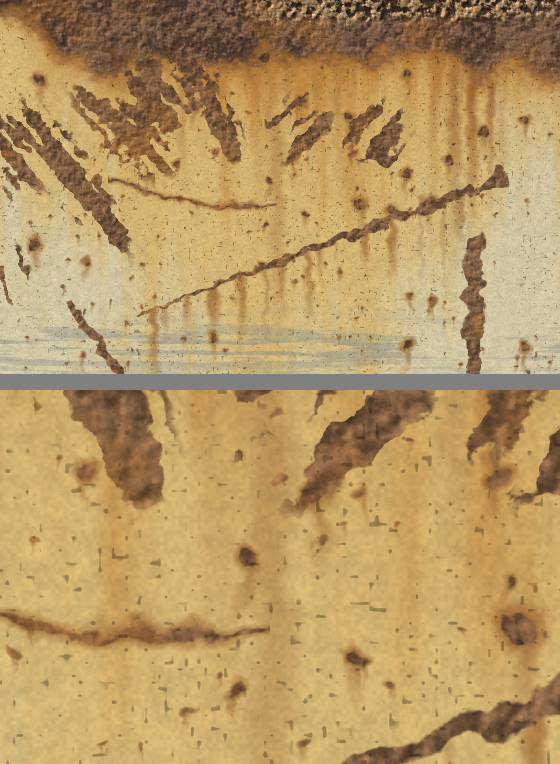
Top, the full canvas; bottom, a detail of the centre.
A WebGL 1 fragment shader for this texture:

```glsl
precision highp float;
uniform vec2 u_resolution;

const vec3 CREAM = vec3(0.82, 0.78, 0.64);
const vec3 YELLOW = vec3(0.83, 0.71, 0.45);
const vec3 OCHRE = vec3(0.75, 0.54, 0.26);
const vec3 STAIN = vec3(0.60, 0.39, 0.19);
const vec3 RUST = vec3(0.47, 0.35, 0.27);
const vec3 DARK = vec3(0.30, 0.22, 0.18);
const vec3 CRUST = vec3(0.60, 0.49, 0.35);
const vec3 BLUE_GREY = vec3(0.57, 0.58, 0.54);
const vec2 SLANT = vec2(0.64, -0.77);
const vec2 STEEP = vec2(0.3, -0.95);
const vec2 CUT_A = vec2(0.37, 0.16);
const vec2 CUT_B = vec2(1.25, 0.487);
const float WARP = 0.028;
const float GRAIN = 0.09;

float hash(vec2 p) {
  vec3 q = fract(p.xyx * 0.1031);
  q += dot(q, q.yzx + 33.33);
  return fract((q.x + q.y) * q.z);
}

float noise(vec2 p) {
  vec2 i = floor(p), f = fract(p);
  f *= f * (3.0 - 2.0 * f);
  return mix(mix(hash(i), hash(i + vec2(1, 0)), f.x),
             mix(hash(i + vec2(0, 1)), hash(i + 1.0), f.x), f.y);
}

float fbm(vec2 p) {
  float sum = 0.0, amp = 0.52;
  for (int i = 0; i < 5; i++) {
    sum += amp * noise(p);
    p = mat2(1.6, 1.2, -1.2, 1.6) * p + 17.3;
    amp *= 0.5;
  }
  return sum;
}

float bell(float x) { return exp(-x * x); }

// Lumpy stroke with a width at each end
float stroke(vec2 p, vec2 a, vec2 b, float wa, float wb) {
  float t = clamp(dot(p - a, b - a) / dot(b - a, b - a), 0.0, 1.0);
  float width = mix(wa, wb, t) * (0.35 + 1.3 * noise(p * 38.0));
  return 1.0 - smoothstep(-0.002, 0.003, length(p - mix(a, b, t)) - width);
}

// Parallel scrapes inside a soft ellipse
float scrapes(vec2 p, vec2 centre, vec2 dir, vec2 size, float chips) {
  vec2 d = p - centre;
  vec2 q = vec2(dot(d, dir), dot(d, vec2(-dir.y, dir.x)));
  float body = 1.0 - length(q / size);
  float streak = noise(q * vec2(7, 62) + centre * 91.0);
  return smoothstep(0.0, 0.13, min(body, 0.42) + 1.35 * streak + 0.9 * chips - 1.345)
       * smoothstep(-0.25, 0.1, body);
}

float drip(vec2 p, vec2 top, float len, float width) {
  float t = (top.y - p.y) / len;
  return (1.0 - smoothstep(0.1, 1.0, abs(p.x - top.x) / width))
       * smoothstep(-0.03, 0.04, t) * (1.0 - smoothstep(0.1, 1.0, t));
}

// Scattered spots: x is rust, y is stain
vec2 spots(vec2 p, float cell, float chance, float radius) {
  vec2 found = vec2(0.0);
  for (int k = 0; k < 9; k++) {
    vec2 c = floor(p / cell) + vec2(mod(float(k), 3.0), floor(float(k) / 3.0)) - 1.0;
    vec2 at = (c + 0.15 + 0.7 * vec2(hash(c), hash(c + 41.0))) * cell;
    float r = radius * mix(0.3, 1.0, hash(c + 77.0)), d = length(p - at);
    float halo = 0.7 - 0.7 * smoothstep(r, r * 2.2, d);
    vec2 spot = vec2(1.0 - smoothstep(r - 0.002, r + 0.002, d), max(halo, 0.6 * drip(p, at, r * 7.0, r * 1.2)));
    found = max(found, spot * step(hash(c + 5.7), chance));
  }
  return found;
}

void main() {
  vec2 p = gl_FragCoord.xy / u_resolution.y;
  vec2 w = p + WARP * (vec2(fbm(p * 34.0), fbm(p * 34.0 + 50.0)) - 0.5);
  float cloud = fbm(p * 4.0), fine = fbm(p * 75.0), chips = fbm(w * 42.0);
  float runs = fbm(p * vec2(30.0, 2.2));

  // Faded paint, warmer in the middle and toward the top
  float warm = 0.85 * bell((p.x - 0.76) / 0.52) + 0.95 * (p.y - 0.42) + 0.7 * cloud + 0.8 * runs - 0.75;
  vec3 color = mix(CREAM, YELLOW, smoothstep(0.0, 0.75, warm));
  float edge = 0.835 + 0.12 * bell(p.x * 6.7) - 0.035 * smoothstep(1.2, 1.5, p.x) + 0.03 * bell((p.x - 1.0) * 10.0);
  float halo = exp(-max(edge - p.y, 0.0) / 0.13) * smoothstep(0.0, 0.25, p.x);
  color = mix(color, OCHRE, clamp(halo * (1.6 * runs - 0.05) + 0.55 * smoothstep(0.85, 1.4, warm), 0.0, 1.0));
  float smear = smoothstep(0.6, 0.78, fbm(p * vec2(5, 70)) + 0.2 * cloud);
  color = mix(color, BLUE_GREY, 0.6 * smear * bell((p.y - 0.07) / 0.07));

  // Runs of stain under the band and the long cut
  float stain = 0.5 * drip(w, vec2(0.74, 0.7), 0.75, 0.03);
  for (int i = 0; i < 15; i++) {
    float k = float(i), a = hash(vec2(k, 3)), b = hash(vec2(k, 9));
    vec2 top = mix(CUT_A, CUT_B, (k + a) / 15.0);
    stain = max(stain, mix(0.3, 0.85, b) * drip(w, top, mix(0.07, 0.3, a), mix(0.01, 0.023, b)));
    top = vec2(0.45 + 0.06 * (k + b), 0.86);
    stain = max(stain, 0.5 * a * drip(w, top, mix(0.2, 0.6, b), 0.022));
    if (i < 3) stain = max(stain, 0.8 * drip(w, vec2(1.215 + 0.048 * k, 0.87), 0.65 - 0.08 * k, 0.03 - 0.006 * k));
  }
  stain *= 0.65 + 0.7 * runs;

  // Scraped patches
  float rust = scrapes(w, vec2(0.35, 0.69), SLANT, vec2(0.18, 0.12), chips);
  rust = max(rust, scrapes(w, vec2(0.19, 0.53), SLANT, vec2(0.25, 0.075), chips));
  rust = max(rust, scrapes(w, vec2(0.47, 0.79), SLANT, vec2(0.12, 0.09), chips));
  rust = max(rust, scrapes(w, vec2(0.0, 0.6), SLANT, vec2(0.14, 0.09), chips));
  rust = max(rust, scrapes(w, vec2(0.6, 0.66), STEEP, vec2(0.1, 0.045), chips));
  rust = max(rust, scrapes(w, vec2(0.79, 0.66), vec2(0.75, 0.66), vec2(0.1, 0.075), chips));
  rust = max(rust, scrapes(w, vec2(1.0, 0.64), vec2(0.6, 0.8), vec2(0.09, 0.1), chips));
  rust = max(rust, scrapes(w, vec2(0.03, 0.27), STEEP, vec2(0.09, 0.05), chips));

  // Single cuts, upright gash, thin arc and spots
  rust = max(rust, stroke(w, CUT_A, CUT_B, 0.003, 0.014));
  rust = max(rust, stroke(w, vec2(1.28, 0.485), vec2(1.335, 0.53), 0.008, 0.02));
  rust = max(rust, stroke(w, vec2(1.27, 0.35), vec2(1.26, -0.02), 0.02, 0.023));
  rust = max(rust, stroke(w, vec2(0.185, 0.19), vec2(0.32, 0.01), 0.009, 0.011));
  float dx = w.x - 0.66, span = step(0.29, p.x) * step(p.x, 0.74);
  float arc = abs(w.y - 0.449 - 0.55 * dx * dx) - 0.005 * noise(p * 50.0);
  vec2 marks = max(spots(w, 0.125, 0.42, 0.015), 0.8 * spots(w, 0.04, 0.24, 0.005));
  rust = max(rust, max(marks.x, span * (1.0 - smoothstep(-0.001, 0.003, arc))));
  stain = max(stain, max(marks.y, 0.6 * span * (1.0 - smoothstep(0.0, 0.011, arc))));

  // Corroded upper band
  float depth = p.y - edge + 0.13 * fbm(p * 11.0) + 0.07 * fine - 0.1;
  float band = smoothstep(-0.025, 0.03, depth);
  stain = max(stain, 0.85 * smoothstep(-0.07, 0.01, depth));
  color = mix(color, STAIN, clamp(stain, 0.0, 1.0));

  // Rust surface with raised grit
  float relief = fine - fbm(p * 75.0 + vec2(-0.35, 0.35));
  float tone = 1.5 * fine + 1.2 * fbm(p * 13.0) - 0.85 + 0.2 * (p.x - 0.75) * band;
  vec3 metal = mix(DARK, RUST, smoothstep(0.1, 0.8, tone));
  metal = mix(metal, STAIN, 0.45 * smoothstep(0.52, 0.7, fbm(p * 7.0 + 8.0)) + 0.2 - 0.2 * band);
  float crust = smoothstep(0.94, 0.975, p.y + 0.06 * cloud + 0.03 * fine - 0.045) * smoothstep(0.55, 0.8, p.x);
  metal = mix(metal, mix(DARK * 0.7, CRUST, smoothstep(0.38, 0.6, fine)), 0.8 * crust);
  metal *= 1.0 + (0.8 + crust) * relief;
  color = mix(color, metal, max(band, 0.92 * rust));

  // Pits and fine grain
  color *= 1.0 - 0.28 * smoothstep(0.83, 0.95, noise(p * 170.0)) * smoothstep(0.35, 0.6, cloud);
  color *= 1.0 + GRAIN * (noise(p * 300.0) - 0.5) + 0.12 * (fine - 0.5);
  gl_FragColor = vec4(color, 1.0);
}
```
